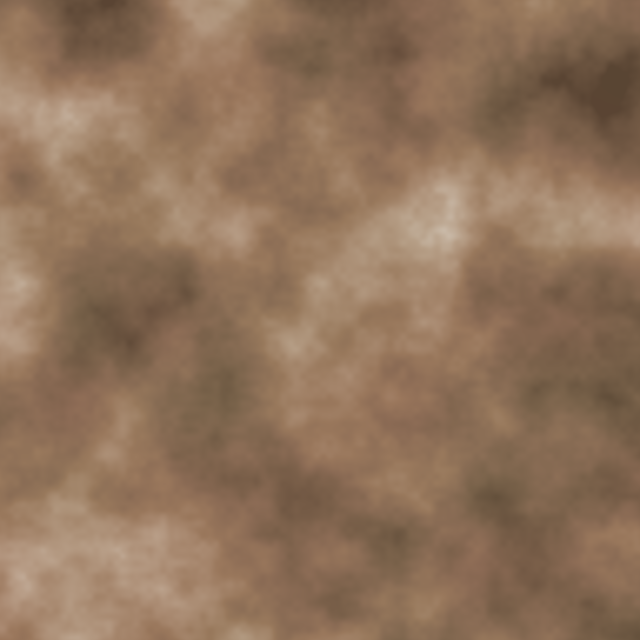
This texture is drawn by a Shadertoy shader. Its source:

```glsl
// Soft mottled brown earth: blurred light and dark patches of layered value noise.
#define BASE_CELLS 6.0
#define OCTAVES 5
#define GAIN 0.54
#define MEAN_TONE 3.35
#define CONTRAST 10.2
#define TINT 0.012
#define SEED 17.0

// Tones from the deepest shadow to the palest patch
const vec3 TONES[8] = vec3[8](
    vec3(0.35, 0.27, 0.20), vec3(0.42, 0.33, 0.25),
    vec3(0.48, 0.38, 0.29), vec3(0.54, 0.42, 0.33),
    vec3(0.60, 0.47, 0.36), vec3(0.66, 0.54, 0.44),
    vec3(0.72, 0.62, 0.53), vec3(0.81, 0.75, 0.69));

float hash(vec2 p) {
    return fract(sin(dot(p, vec2(127.1, 311.7))) * 43758.5453);
}

// Smoothly interpolated lattice noise, 0 to 1
float valueNoise(vec2 p) {
    vec2 cell = floor(p);
    vec2 f = fract(p);
    vec2 s = f * f * (3.0 - 2.0 * f);
    float low = mix(hash(cell), hash(cell + vec2(1.0, 0.0)), s.x);
    float high = mix(hash(cell + vec2(0.0, 1.0)), hash(cell + vec2(1.0)), s.x);
    return mix(low, high, s.y);
}

// Weighted octaves, normalised to 0 to 1
float fractalNoise(vec2 p) {
    float sum = 0.0, total = 0.0, weight = 1.0;
    for (int i = 0; i < OCTAVES; i++) {
        sum += weight * valueNoise(p);
        total += weight;
        weight *= GAIN;
        p = p * 2.0 + vec2(13.7, 5.3);
    }
    return sum / total;
}

vec3 toneRamp(float level) {
    level = clamp(level, 0.0, 6.999);
    int i = int(level);
    return mix(TONES[i], TONES[i + 1], fract(level));
}

void mainImage(out vec4 fragColor, in vec2 fragCoord) {
    vec2 uv = fragCoord / iResolution.y;
    vec2 p = uv * BASE_CELLS + SEED;

    // Patches of light and dark
    float mottling = fractalNoise(p);
    vec3 color = toneRamp(MEAN_TONE + CONTRAST * (mottling - 0.5));

    // Faint drift between reddish and olive brown
    float drift = valueNoise(p * 1.3 + 41.0) - 0.5;
    color += TINT * drift * vec3(1.0, -1.0, 0.0);

    fragColor = vec4(color, 1.0);
}
```
